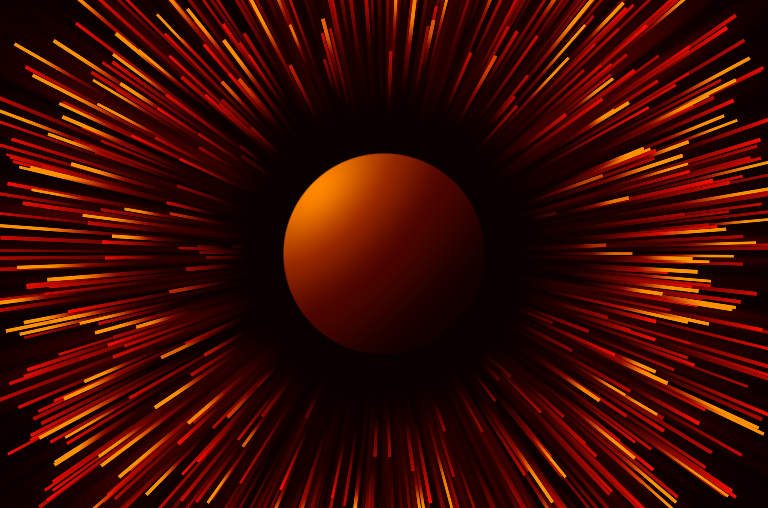
Reproduce this background procedurally as a WebGL 2 fragment shader.

```glsl
#version 300 es
precision highp float;
// Dark orb lit from the upper left amid a burst of red and orange radial streaks.

uniform vec2 u_resolution;
out vec4 fragColor;

const float TAU = 6.28319;
const float ORB_RADIUS = 0.198;
const int LAYERS = 10;

const vec3 BLACK = vec3(0.035, 0.0, 0.0);
const vec3 EMBER = vec3(0.2, 0.005, 0.0);
const vec3 RED = vec3(1.0, 0.05, 0.0);
const vec3 ORANGE = vec3(1.0, 0.57, 0.0);

float hash(vec2 p) {
  return fract(sin(dot(p, vec2(127.1, 311.7))) * 43758.5453);
}

// Smooth noise around the circle; turn runs from 0 to 1 and wraps.
float ringNoise(float turn, float cells, float seed) {
  float x = turn * cells;
  float cell = floor(x);
  float a = hash(vec2(mod(cell, cells), seed));
  float b = hash(vec2(mod(cell + 1.0, cells), seed));
  return mix(a, b, smoothstep(0.0, 1.0, x - cell));
}

// Faint ring of fine dark rays behind the streaks.
vec3 backdrop(float turn, float r) {
  float rays = ringNoise(turn, 340.0, 3.0) * (0.3 + 0.7 * ringNoise(turn, 110.0, 8.0));
  float ring = smoothstep(0.2, 0.42, r) * (1.0 - 0.8 * smoothstep(0.6, 0.9, r));
  return BLACK + vec3(0.25, 0.004, 0.0) * rays * ring;
}

// One ring of streaks: rgb is the colour, a the coverage.
vec4 streakLayer(float turn, float r, float layer, float pixel) {
  float cells = 58.0 + mod(layer * 5.0, 13.0);
  float shift = hash(vec2(layer, 91.0));
  float x = turn * cells + shift;
  float cell = mod(floor(x), cells);
  vec2 id = vec2(cell, layer * 7.0 + 1.0);

  // Heads lie at random radii, farther out above and below; tails reach inward.
  float upright = abs(sin((cell + 0.5 - shift) / cells * TAU));
  float head = 0.3 + 0.54 * pow(hash(id), 0.55) + 0.1 * pow(upright, 6.0);
  float span = (head - 0.22) * mix(0.5, 0.95, hash(id + 17.3));
  float along = clamp((r - head + span) / span, 0.0, 1.0);

  // Constant width across the ray, square cut at the head.
  float offset = fract(x) - mix(0.25, 0.75, hash(id + 41.7));
  float across = abs(sin(offset * TAU / cells)) * r;
  float halfWidth = mix(0.0026, 0.004, hash(id + 63.1));
  float body = 1.0 - smoothstep(halfWidth - 0.5 * pixel, halfWidth + 0.5 * pixel, across);
  float cut = 1.0 - smoothstep(head - 0.5 * pixel, head + 0.5 * pixel, r);

  // Heat climbs from ember to red, and to orange on some heads.
  float hot = step(0.72, hash(id + 5.9)) * smoothstep(0.38, 0.55, head);
  float power = mix(0.65, 1.0, hash(id + 29.2)) * smoothstep(0.22, 0.5, head);
  vec3 color = mix(EMBER, RED * max(power, hot), pow(along, 1.8));
  color = mix(color, ORANGE, hot * smoothstep(0.58, 0.85, along));
  return vec4(color, body * cut * smoothstep(0.0, 0.7, along));
}

// Orb shading falls off from a lit spot stretched along the rim.
vec3 orbColor(vec2 p) {
  vec2 light = normalize(vec2(-0.72, 0.7));
  float depth = 0.185 - dot(p, light);
  float side = 0.55 * dot(p, vec2(light.y, -light.x));
  float d = length(vec2(depth, side));
  vec3 color = mix(vec3(1.0, 0.53, 0.0), vec3(0.62, 0.17, 0.0), smoothstep(0.0, 0.115, d));
  color = mix(color, vec3(0.32, 0.02, 0.0), smoothstep(0.08, 0.2, d));
  return mix(color, vec3(0.07, 0.0, 0.0), smoothstep(0.16, 0.36, d));
}

void main() {
  float pixel = 1.0 / u_resolution.y;
  vec2 p = (gl_FragCoord.xy - 0.5 * u_resolution) * pixel;
  float r = length(p);
  float turn = atan(p.y, p.x) / TAU + 0.5;

  // The brightest light wins where streaks cross.
  vec3 color = backdrop(turn, r);
  for (int i = 0; i < LAYERS; i++) {
    vec4 streak = streakLayer(turn, r, float(i), pixel);
    color = max(color, streak.rgb * streak.a);
  }

  // Clear shadow around the orb, then the orb itself.
  color = mix(BLACK, color, smoothstep(0.21, 0.36, r));
  float orb = 1.0 - smoothstep(ORB_RADIUS - pixel, ORB_RADIUS + pixel, r);
  color = mix(color, orbColor(p), orb);
  fragColor = vec4(color, 1.0);
}
```
